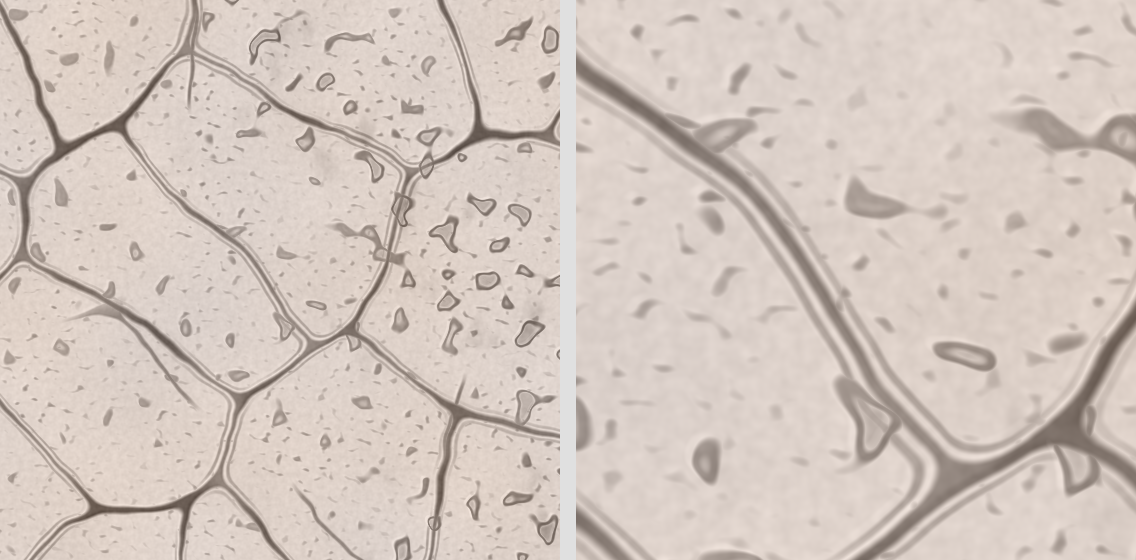
Left: the whole. Right: its middle third, enlarged.
This texture is drawn by a Shadertoy shader. Its source:

```glsl
const float CELLS = 2.7;
const vec3 STONE_CAST = vec3(0.0, -0.05, -0.082);
const vec3 WARM_TINT = vec3(0.016, 0.0, -0.018);
const vec2 LIGHT_STEP = vec2(0.0045, -0.0035);

vec2 hash2(vec2 p) {
    vec3 q = fract(p.xyx * vec3(0.1031, 0.1030, 0.0973));
    q += dot(q, q.yzx + 33.33);
    return fract((q.xx + q.yz) * q.zy);
}

vec2 gradientAt(vec2 cell) {
    float angle = 6.2832 * hash2(cell + 71.0).x;
    return vec2(cos(angle), sin(angle));
}

float gradientNoise(vec2 p) {
    vec2 i = floor(p), f = fract(p);
    vec2 u = f * f * f * (f * (f * 6.0 - 15.0) + 10.0);
    vec2 e = vec2(1.0, 0.0);
    float a = dot(gradientAt(i), f);
    float b = dot(gradientAt(i + e.xy), f - e.xy);
    float c = dot(gradientAt(i + e.yx), f - e.yx);
    float d = dot(gradientAt(i + e.xx), f - e.xx);
    return mix(mix(a, b, u.x), mix(c, d, u.x), u.y);
}

float fbm(vec2 p) {
    float sum = 0.0, amplitude = 0.6;
    for (int i = 0; i < 4; i++) {
        sum += amplitude * gradientNoise(p);
        p = mat2(1.6, 1.2, -1.2, 1.6) * p + 9.7;
        amplitude *= 0.5;
    }
    return sum;
}

vec2 warp(vec2 p, float frequency, float amount) {
    vec2 q = p * frequency;
    return p + amount * vec2(gradientNoise(q + 3.1), gradientNoise(q + 47.3));
}

float smoothMin(float a, float b, float k) {
    float h = max(k - abs(a - b), 0.0) / k;
    return min(a, b) - 0.25 * h * h * k;
}

// Distance to the nearest cell border, with filled corners
float borderDistance(vec2 p, float jitter) {
    vec2 cell = floor(p), f = fract(p);
    vec2 nearest = vec2(0.0), home = vec2(0.0);
    float best = 9.0;
    for (int y = -1; y <= 1; y++)
    for (int x = -1; x <= 1; x++) {
        vec2 g = vec2(x, y);
        vec2 r = g + 0.5 + jitter * (hash2(cell + g) - 0.5) - f;
        if (dot(r, r) < best) { best = dot(r, r); nearest = r; home = g; }
    }
    float border = 9.0;
    for (int y = -2; y <= 2; y++)
    for (int x = -2; x <= 2; x++) {
        vec2 g = home + vec2(x, y);
        if (x == 0 && y == 0) continue;
        vec2 r = g + 0.5 + jitter * (hash2(cell + g) - 0.5) - f;
        border = smoothMin(border, dot(0.5 * (nearest + r), normalize(r - nearest)), 0.06);
    }
    return border;
}

float line(float d, float width) {
    return 1.0 - smoothstep(0.15 * width, width, d);
}

// Main joints with a faint parallel ledge, plus thin broken side cracks
float cracks(vec2 p) {
    vec2 q = warp(warp(p, 4.5, 0.035), 24.0, 0.005);
    float d = borderDistance(q * CELLS + 15.0, 0.85) / CELLS;
    float swell = smoothstep(-0.35, 0.4, gradientNoise(p * 6.0 + 31.0));
    float joint = line(d, mix(0.0055, 0.0105, swell)) * mix(0.62, 1.05, swell);
    float ledge = line(abs(d - 0.0105), 0.004) * (1.0 - swell) * 0.4;
    float side = borderDistance(q * 1.7 + 40.3, 0.8) / 1.7;
    float broken = smoothstep(0.08, 0.2, gradientNoise(p * 2.6 + 8.0));
    return max(max(joint, ledge), line(side, 0.0055) * broken * 0.65);
}

// Worn areas, denser toward the right
float wear(vec2 p) {
    return smoothstep(0.0, 0.75, 0.6 * p.x - 0.08 + 0.9 * gradientNoise(p * 3.2 + 5.0));
}

// Ragged pit outlines and small chips
float pits(vec2 p, float worn) {
    float n = gradientNoise(warp(p, 30.0, 0.014) * 23.0 + 60.0);
    float level = mix(0.47, 0.27, worn);
    float rim = line(abs(n - level), 0.11) * mix(0.45, 0.75, worn);
    float hollow = smoothstep(level, level + 0.15, n) * 0.3;
    float chip = gradientNoise(mat2(0.9, 0.4, -0.5, 1.1) * p * vec2(58.0, 72.0));
    float patches = smoothstep(-0.35, 0.35, gradientNoise(p * 6.5 + 90.0));
    return max(max(rim, hollow), smoothstep(0.24, 0.55, chip) * mix(0.15, 0.5, patches));
}

float depth(vec2 p) {
    return max(cracks(p), pits(p, wear(p)));
}

void mainImage(out vec4 fragColor, in vec2 fragCoord) {
    vec2 p = fragCoord / iResolution.y;
    float here = depth(p);
    float slope = depth(p + LIGHT_STEP) - here;

    // Stone body: broad mottling, dirt stains and fine grain
    float mottling = 0.045 * fbm(p * 5.0 + 20.0);
    float grain = 0.035 * gradientNoise(p * 95.0) + 0.02 * gradientNoise(p * 190.0);
    float stain = wear(p) * smoothstep(0.1, 0.5, fbm(p * vec2(13.0, 9.0) + 12.0));
    float tone = 0.873 + mottling + grain - 0.13 * stain;

    // Recesses darken, edges facing the light brighten
    tone += -0.45 * here + 0.075 * slope;
    vec3 color = vec3(clamp(tone, 0.28, 0.94)) + STONE_CAST;
    color += WARM_TINT * gradientNoise(p * 3.5 + 77.0);
    fragColor = vec4(color, 1.0);
}
```
